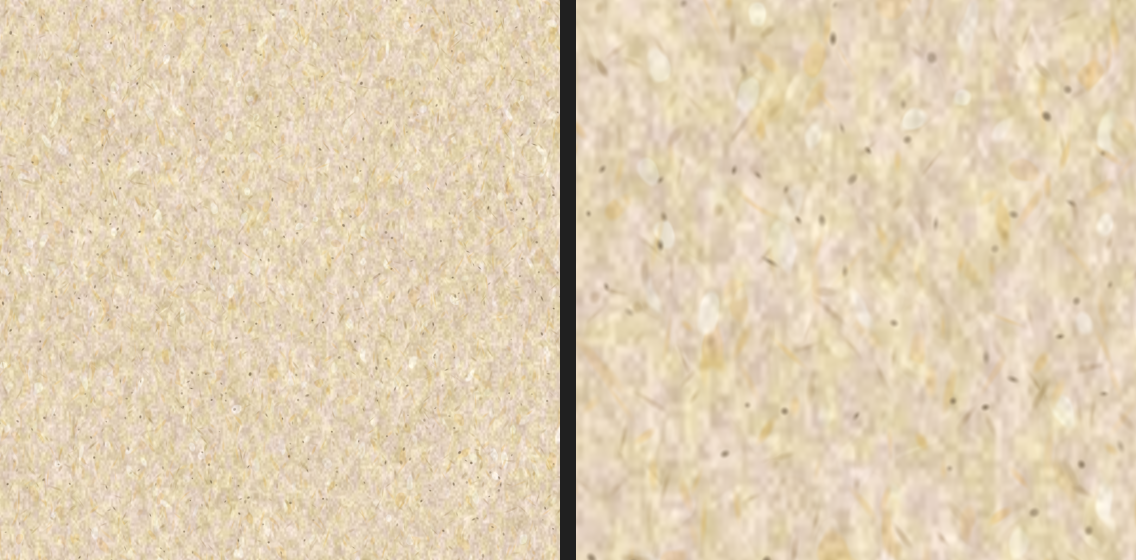
Left: the whole. Right: its middle third, enlarged.
This texture is drawn by a three.js fragment shader. Its source:

```glsl
// Cream vinyl floor: a finely mottled beige ground under scattered, mostly
// upright chips of tan, cream, white and ochre, with thin slivers and dark specks.
// Ground is stretched value noise; chips are tilted ellipses on jittered grids.

varying vec2 vUv;

const vec3 BEIGE = vec3(0.893, 0.826, 0.718);
const vec3 TAN   = vec3(0.845, 0.770, 0.640);
const vec3 CREAM = vec3(0.940, 0.885, 0.790);
const vec3 WHITE = vec3(0.965, 0.945, 0.890);
const vec3 OCHRE = vec3(0.880, 0.740, 0.480);
const vec3 BROWN = vec3(0.640, 0.530, 0.350);
const vec3 DARK  = vec3(0.430, 0.360, 0.260);

const vec3  GRAIN_TINT  = vec3(0.95, 1.0, 1.08);  // per-channel weight of the grain
const vec3  WARM_TINT   = vec3(0.0, 0.02, -0.09); // shift between pinkish and yellowish
const float FINE_GRAIN  = 0.105;
const float MID_GRAIN   = 0.075;
const float BROAD_GRAIN = 0.030;
const float EDGE        = 0.0016;                 // softness of chip edges
const float WOBBLE      = 0.9;                    // raggedness of chip outlines

vec4 hash4(vec2 p) {
  vec4 q = fract(p.xyxy * vec4(0.1031, 0.1030, 0.0973, 0.1099));
  q += dot(q, q.wzxy + 33.33);
  return fract((q.xxyz + q.yzzw) * q.zywx);
}

float noise(vec2 p) {
  vec2 cell = floor(p);
  vec2 f = fract(p);
  f = f * f * (3.0 - 2.0 * f);
  float low  = mix(hash4(cell).x, hash4(cell + vec2(1.0, 0.0)).x, f.x);
  float high = mix(hash4(cell + vec2(0.0, 1.0)).x, hash4(cell + 1.0).x, f.x);
  return mix(low, high, f.y);
}

// Noise centred on zero
float grain(vec2 p) {
  return noise(p) - 0.5;
}

// Coverage by tilted ragged ellipses, one per grid cell at most.
// size: half width and half height; share: part of the cells that are filled.
float chips(vec2 uv, vec2 grid, vec2 size, float share, float tilt, float seed) {
  vec2 p = uv * grid;
  vec2 home = floor(p);
  float ragged = WOBBLE * grain(uv * vec2(125.0, 85.0) + seed);
  float cover = 0.0;
  for (int j = -1; j <= 1; j++) {
    for (int i = -1; i <= 1; i++) {
      vec2 cell = home + vec2(float(i), float(j));
      vec4 place = hash4(cell + seed);
      vec4 form = hash4(cell + seed + 57.0);
      vec2 d = (p - cell - place.xy) / grid;
      float angle = tilt * (form.x + form.y - 1.0);
      float c = cos(angle);
      float s = sin(angle);
      d = vec2(c * d.x - s * d.y, s * d.x + c * d.y);
      vec2 r = size * mix(vec2(0.55), vec2(1.35), form.zw);
      float dist = (length(d / r) - 1.0 + ragged) * min(r.x, r.y);
      float mask = 1.0 - smoothstep(-EDGE, EDGE, dist);
      cover = max(cover, mask * step(place.z, share) * mix(0.45, 1.0, place.w));
    }
  }
  return cover;
}

void main() {
  vec2 uv = vUv;

  // Bend the ground a little so its streaks are not ruled straight
  vec2 bent = uv + 0.010 * vec2(grain(uv * vec2(34.0, 22.0)),
                                grain(uv * vec2(30.0, 24.0) + 71.0));

  vec3 color = BEIGE;

  // Large soft chips that make up the ground
  color = mix(color, TAN, 0.50 * chips(bent, vec2(42.0, 26.0), vec2(0.0085, 0.019), 0.55, 0.6, 11.0));
  color = mix(color, CREAM, 0.55 * chips(bent, vec2(48.0, 30.0), vec2(0.0070, 0.015), 0.50, 0.7, 131.0));

  // Yellow stains and clear chips
  color = mix(color, OCHRE, 0.50 * chips(bent, vec2(38.0, 26.0), vec2(0.0060, 0.012), 0.20, 0.9, 251.0));
  color = mix(color, WHITE, 0.75 * chips(bent, vec2(40.0, 30.0), vec2(0.0050, 0.010), 0.21, 0.8, 371.0));

  // Thin slivers between the chips
  color = mix(color, CREAM, 0.80 * chips(bent, vec2(75.0, 50.0), vec2(0.0022, 0.0085), 0.38, 1.3, 491.0));
  color = mix(color, OCHRE, 0.60 * chips(bent, vec2(70.0, 48.0), vec2(0.0020, 0.0075), 0.24, 1.2, 611.0));
  color = mix(color, BROWN, 0.42 * chips(bent, vec2(80.0, 60.0), vec2(0.0016, 0.0050), 0.20, 1.5, 731.0));

  // Mottling at three scales, stretched upright
  float tone = FINE_GRAIN * grain(uv * vec2(265.0, 205.0))
             + MID_GRAIN * grain(bent * vec2(130.0, 72.0) + 19.0)
             + BROAD_GRAIN * grain(bent * vec2(38.0, 17.0) + 43.0);
  float warmth = grain(bent * vec2(95.0, 60.0) + 87.0);
  color += tone * GRAIN_TINT + warmth * WARM_TINT;

  // Sparse dark specks
  color = mix(color, DARK, 0.75 * chips(uv, vec2(60.0, 55.0), vec2(0.0014, 0.0019), 0.12, 1.5, 851.0));

  gl_FragColor = vec4(clamp(color, 0.0, 1.0), 1.0);
}
```
